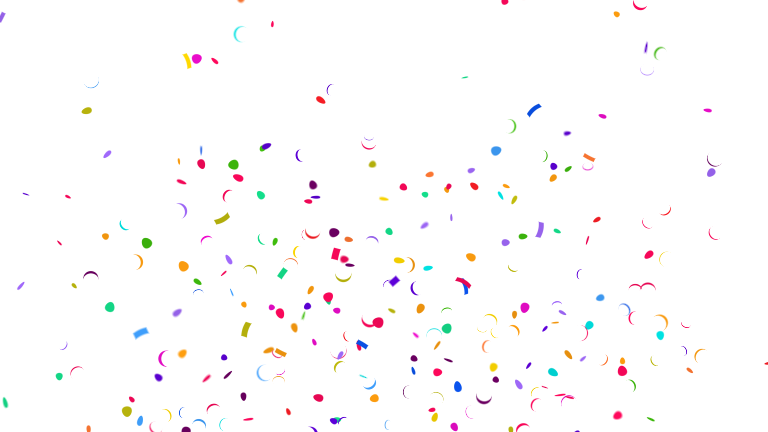
Give the GLSL for this pattern, as a Shadertoy shader.

```glsl
const vec3 PAPER[15] = vec3[15](
    vec3(1.0, 0.03, 0.36), vec3(1.0, 0.62, 0.06), vec3(1.0, 0.47, 0.2),
    vec3(0.37, 0.0, 0.86), vec3(0.64, 0.42, 1.0), vec3(0.04, 0.33, 0.94),
    vec3(0.25, 0.63, 1.0), vec3(0.0, 0.9, 0.9), vec3(0.08, 0.88, 0.55),
    vec3(0.25, 0.75, 0.05), vec3(1.0, 0.85, 0.0), vec3(0.76, 0.74, 0.05),
    vec3(0.95, 0.05, 0.82), vec3(0.42, 0.0, 0.38), vec3(1.0, 0.12, 0.15));

vec4 hash42(vec2 p) {
    vec4 q = fract(p.xyxy * vec4(0.1031, 0.103, 0.0973, 0.1099));
    q += dot(q, q.wzxy + 33.33);
    return fract((q.xxyz + q.yzzw) * q.zywx);
}

// Flat disc seen at a tilt, slightly narrower at one end
float eggDistance(vec2 p, vec2 radii) {
    p.x *= 1.0 + 0.2 * p.y / radii.y;
    float k = length(p / radii);
    return k * (k - 1.0) / max(length(p / (radii * radii)), 1e-4);
}

// Curled strip: a disc with a larger, shifted disc cut away
float crescentDistance(vec2 p, float radius, float thickness) {
    float cut = 1.1 * radius - length(p + vec2(0.1 + thickness, 0.0) * radius);
    return max(length(p) - radius, cut);
}

float ribbonDistance(vec2 p, vec2 halfSize, float bend) {
    p.x += bend * p.y * p.y;
    vec2 q = abs(p) - halfSize;
    return length(max(q, 0.0)) + min(max(q.x, q.y), 0.0);
}

float pieceDistance(vec2 p, vec4 rnd) {
    float angle = 6.2832 * rnd.x;
    float c = cos(angle), s = sin(angle);
    p = mat2(c, -s, s, c) * p;
    float size = mix(0.6, 1.1, rnd.y);

    if (rnd.z < 0.6)
        return eggDistance(p, 0.0115 * size * vec2(mix(0.15, 0.95, rnd.w), 1.0));
    if (rnd.z < 0.93) {
        p.x /= mix(0.65, 1.0, rnd.y);
        return crescentDistance(p, 0.017 * size, mix(0.08, 0.42, rnd.w));
    }
    return ribbonDistance(p, vec2(mix(0.004, 0.008, rnd.w), 0.018 * size), 12.0 * rnd.y);
}

// Chance of a piece: crowded low in the middle, thin at the top and sides
float density(vec2 p, float aspect) {
    float across = p.x / aspect - 0.53;
    float heap = mix(0.75, 0.13, smoothstep(0.12, 0.85, p.y));
    return heap * mix(0.22, 1.1, exp(-pow(abs(across) / 0.35, 4.0)));
}

void mainImage(out vec4 fragColor, in vec2 fragCoord) {
    vec2 p = fragCoord / iResolution.y;
    float aspect = iResolution.x / iResolution.y;
    float pixel = 1.0 / iResolution.y;
    vec3 color = vec3(1.0);

    // Two shifted grids, so that pieces may overlap
    for (int layer = 0; layer < 2; layer++) {
        vec2 shift = vec2(0.37, 0.61) * float(layer);
        vec2 home = floor(p * 14.0 + shift);
        for (int y = -1; y <= 1; y++)
        for (int x = -1; x <= 1; x++) {
            vec2 cell = home + vec2(x, y);
            vec2 seed = cell + 71.0 * float(layer) + 15.0;
            vec4 place = hash42(seed);
            vec2 center = (cell + place.xy - shift) / 14.0;
            if (place.z > density(center, aspect)) continue;

            // Outline, with a few pieces out of focus
            float d = pieceDistance(p - center, hash42(seed + 137.0));
            vec4 look = hash42(seed + 291.0);
            float blur = 0.7 * pixel + 0.002 * smoothstep(0.7, 1.0, look.y);
            float cover = 1.0 - smoothstep(-blur, blur, d);

            // Warm tints come up more often
            int tint = int(15.0 * pow(look.x, 1.5));
            vec3 paper = PAPER[min(tint, 14)] * mix(0.9, 1.0, look.z);
            color = mix(color, paper, cover);
        }
    }
    fragColor = vec4(color, 1.0);
}
```
